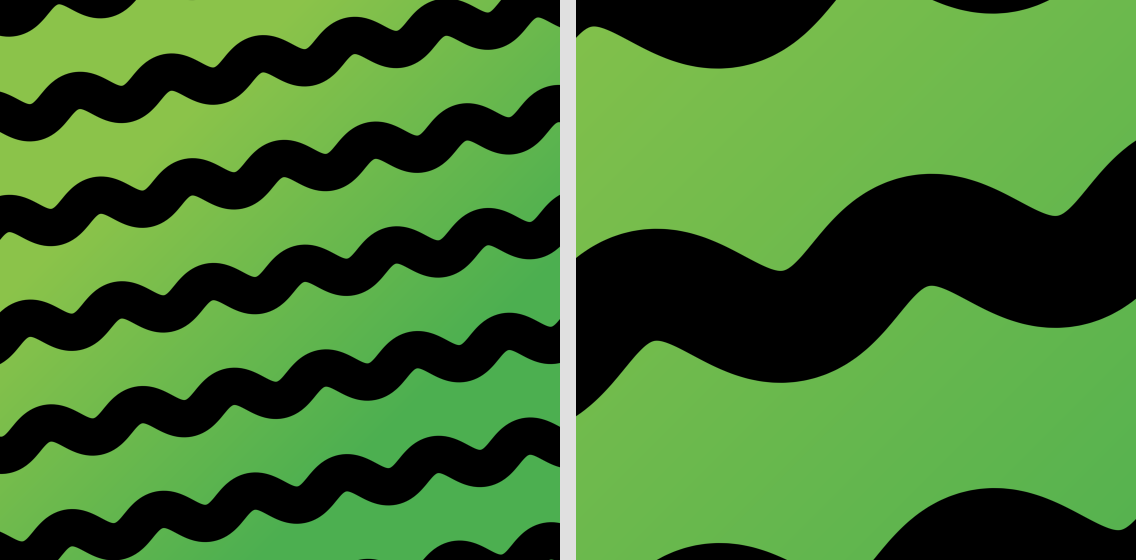
Left: the whole. Right: its middle third, enlarged.
Give the GLSL for this pattern, as a three.js fragment shader.

```glsl
// Tilted rows of thick black wavy stripes over a diagonal lime to green gradient.

#define TILT 0.1974          // radians, counterclockwise
#define WAVELENGTH 0.1668
#define ROW_SPACING 0.19075
#define FIRST_CREST 0.1299   // crest position along the tilted rows
#define FIRST_ROW 0.0117     // mid height of the lowest row
#define AMPLITUDE 0.0207
#define ROUNDNESS 0.018      // third harmonic that widens the crests
#define HALF_WIDTH 0.0333
#define LIME vec3(0.545, 0.765, 0.290)
#define GREEN vec3(0.298, 0.686, 0.314)
#define FADE_START 0.27
#define FADE_END 0.73

const int SEGMENTS = 28;

varying vec2 vUv;

float waveHeight(float x) {
  float phase = 6.283185 * (x - FIRST_CREST) / WAVELENGTH;
  return AMPLITUDE * (cos(phase) - ROUNDNESS * cos(3.0 * phase));
}

float segmentDistance(vec2 p, vec2 a, vec2 b) {
  vec2 ab = b - a;
  float t = clamp(dot(p - a, ab) / dot(ab, ab), 0.0, 1.0);
  return length(p - a - ab * t);
}

// Distance to the wave, searched over short chords either side of p.
float waveDistance(vec2 p) {
  float reach = 1.2 * HALF_WIDTH;
  float stepX = 2.0 * reach / float(SEGMENTS);
  vec2 a = vec2(p.x - reach, waveHeight(p.x - reach));
  float nearest = 1.0;
  for (int i = 0; i < SEGMENTS; i++) {
    float x = a.x + stepX;
    vec2 b = vec2(x, waveHeight(x));
    nearest = min(nearest, segmentDistance(p, a, b));
    a = b;
  }
  return nearest;
}

void main() {
  // Background gradient from upper left to lower right
  float diagonal = 0.5 * (vUv.x + 1.0 - vUv.y);
  float fade = clamp((diagonal - FADE_START) / (FADE_END - FADE_START), 0.0, 1.0);
  vec3 background = mix(LIME, GREEN, fade);

  // Tilted frame, folded onto the nearest row
  float c = cos(TILT);
  float s = sin(TILT);
  vec2 p = vec2(c * vUv.x + s * vUv.y, c * vUv.y - s * vUv.x);
  p.y = mod(p.y - FIRST_ROW + 0.5 * ROW_SPACING, ROW_SPACING) - 0.5 * ROW_SPACING;

  // Black stroke with a smoothed edge
  float edge = 0.7 * fwidth(vUv.x);
  float outside = smoothstep(-edge, edge, waveDistance(p) - HALF_WIDTH);
  gl_FragColor = vec4(background * outside, 1.0);
}
```
